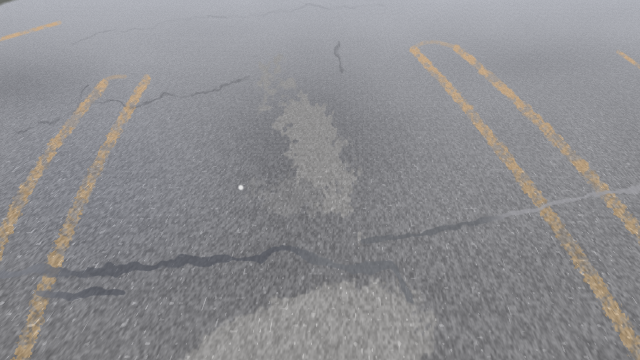
Reproduce this texture procedurally as a WebGL 1 fragment shader.

```glsl
precision highp float;
// Worn asphalt parking lot seen at a slant: a shaded road surface with stony grain,
// faded yellow bay lines drawn as Bezier strokes, jagged sealed cracks from warped
// strokes, and pale worn patches whose outlines are broken up by noise.
uniform vec2 u_resolution;

const float HEIGHT = 4.32; // canvas height in scene units, y runs downwards

float hash(vec2 p) {
  return fract(sin(dot(p, vec2(127.1, 311.7))) * 43758.5453);
}

float noise(vec2 p) {
  vec2 i = floor(p), f = fract(p);
  f = f * f * (3.0 - 2.0 * f);
  return mix(mix(hash(i), hash(i + vec2(1.0, 0.0)), f.x),
             mix(hash(i + vec2(0.0, 1.0)), hash(i + vec2(1.0, 1.0)), f.x), f.y);
}

float fbm(vec2 p) {
  float sum = 0.0, amp = 0.5;
  for (int i = 0; i < 4; i++) {
    sum += amp * noise(p);
    p = p * 2.03 + 17.3;
    amp *= 0.5;
  }
  return sum / 0.9375;
}

float segmentDistance(vec2 p, vec2 a, vec2 b) {
  vec2 d = b - a;
  return length(p - a - d * clamp(dot(p - a, d) / dot(d, d), 0.0, 1.0));
}

// Distance to a quadratic Bezier, approximated by short segments
float curveDistance(vec2 p, vec2 a, vec2 b, vec2 c) {
  float nearest = 100.0;
  vec2 last = a;
  for (int i = 1; i <= 10; i++) {
    float t = float(i) / 10.0;
    vec2 next = mix(mix(a, b, t), mix(b, c, t), t);
    nearest = min(nearest, segmentDistance(p, last, next));
    last = next;
  }
  return nearest;
}

float stroke(float d, float halfWidth, float soft) {
  return 1.0 - smoothstep(halfWidth - soft, halfWidth + soft, d);
}

float glow(vec2 p, vec2 center, vec2 radius) {
  vec2 d = (p - center) / radius;
  return exp(-dot(d, d));
}

float ellipse(vec2 p, vec2 center, vec2 radius) {
  return length((p - center) / radius) - 1.0;
}

vec3 roadShade(vec2 p) {
  vec3 col = mix(vec3(0.465, 0.463, 0.47), vec3(0.69, 0.70, 0.73), exp(-p.y * 0.55));
  col -= 0.085 * glow(p, vec2(3.7, 1.75), vec2(0.95, 1.0));
  col -= 0.03 * glow(p, vec2(3.3, 3.3), vec2(2.0, 0.6));
  col -= 0.06 * glow(p, vec2(0.2, 1.0), vec2(0.9, 0.3));
  col -= 0.035 * glow(p, vec2(6.4, 0.75), vec2(1.1, 0.25));
  col += vec3(-0.01, -0.005, 0.008) * glow(p, vec2(1.0, 2.3), vec2(1.6, 1.2));
  return col + 0.03 * (fbm(p * vec2(1.3, 2.6)) - 0.5);
}

float wornPatches(vec2 p) {
  float ragged = (fbm(p * 6.0) - 0.5) * 1.5 + (noise(p * vec2(26.0, 20.0)) - 0.5) * 0.7;
  float upper = ellipse(p - vec2((p.y - 1.75) * 0.42, 0.0), vec2(3.76, 1.75), vec2(0.36, 0.78));
  float tail = ellipse(p, vec2(3.7, 2.35), vec2(0.65, 0.28));
  float lower = ellipse(p + vec2((p.y - 4.4) * 0.7, 0.0), vec2(3.58, 4.6), vec2(1.5, 1.2));
  float top = 0.85 * (1.0 - smoothstep(-0.25, 0.1, upper + ragged));
  top = max(top, 0.4 * (1.0 - smoothstep(-0.3, 0.1, tail + ragged)));
  return max(top, 1.0 - smoothstep(-0.05, 0.05, lower + ragged * 0.16));
}

float bayLines(vec2 p, float soft) {
  float d = curveDistance(p, vec2(-0.1, 3.15), vec2(0.33, 2.02), vec2(1.25, 1.0));
  d = min(d, curveDistance(p, vec2(0.22, 4.45), vec2(0.77, 2.5), vec2(1.76, 0.95)));
  d = min(d, curveDistance(p, vec2(4.97, 0.6), vec2(6.46, 2.16), vec2(7.7, 4.3)));
  d = min(d, curveDistance(p, vec2(5.48, 0.58), vec2(6.69, 1.56), vec2(7.75, 2.9)));
  float frayed = d + (0.012 + 0.012 * p.y) * (noise(p * 19.0) + noise(p * 37.0) - 1.0);
  float lines = stroke(frayed, 0.036 + 0.015 * p.y, soft);
  float caps = curveDistance(p, vec2(4.97, 0.58), vec2(5.1, 0.43), vec2(5.5, 0.58));
  caps = min(caps, curveDistance(p, vec2(1.18, 1.03), vec2(1.3, 0.9), vec2(1.5, 0.92)));
  lines = max(lines, 0.5 * stroke(caps, 0.022, soft));
  float far = segmentDistance(p, vec2(-0.1, 0.5), vec2(0.72, 0.27));
  far = min(far, segmentDistance(p, vec2(7.42, 0.62), vec2(7.75, 0.85)));
  return max(lines, stroke(far, 0.022, soft));
}

void main() {
  vec2 p = vec2(gl_FragCoord.x, u_resolution.y - gl_FragCoord.y) * HEIGHT / u_resolution.y;
  float soft = 0.008 + 0.5 * HEIGHT / u_resolution.y;
  vec3 col = roadShade(p);
  float nearness = smoothstep(0.0, 3.5, p.y);

  // Worn patches
  col = mix(col, vec3(0.60, 0.595, 0.59), 0.85 * wornPatches(p));

  // Faded paint, scuffed by noise
  float scuff = smoothstep(0.32, 0.62, fbm(p * 9.0) * 0.7 + 0.3 * noise(p * 33.0));
  vec3 paint = mix(vec3(0.82, 0.68, 0.52), vec3(0.70, 0.60, 0.46), nearness);
  col = mix(col, paint, bayLines(p, soft) * (0.22 + 0.6 * scuff));

  // Sealed cracks
  vec2 q = p + 0.18 * (vec2(fbm(p * 4.5), fbm(p * 4.5 + 31.0)) - 0.5);
  float seam = curveDistance(q, vec2(-0.1, 3.24), vec2(1.8, 3.3), vec2(3.5, 2.98));
  seam = min(seam, curveDistance(q, vec2(3.5, 2.98), vec2(3.9, 3.25), vec2(4.7, 3.22)));
  seam = min(seam, curveDistance(q, vec2(4.7, 3.22), vec2(4.85, 3.3), vec2(4.95, 3.6)));
  seam = min(seam, segmentDistance(q, vec2(0.5, 3.56), vec2(1.5, 3.48)));
  float seamMask = stroke(seam, 0.012 + 0.055 * noise(p * 3.5), soft);
  vec3 tar = mix(vec3(0.48, 0.49, 0.52), vec3(0.35, 0.36, 0.39), smoothstep(0.2, 1.2, p.x));
  tar = mix(tar, vec3(0.43, 0.44, 0.46), smoothstep(3.3, 3.9, p.x));
  col = mix(col, tar, 0.85 * seamMask);
  float branch = curveDistance(q, vec2(4.4, 2.92), vec2(5.8, 2.62), vec2(7.75, 2.23));
  vec3 filler = mix(vec3(0.41, 0.42, 0.44), vec3(0.62, 0.62, 0.64), smoothstep(5.7, 6.2, p.x));
  float branchMask = stroke(branch, 0.012 + 0.035 * noise(p * 5.0), soft);
  col = mix(col, filler, 0.8 * branchMask);
  float fine = curveDistance(q, vec2(0.2, 1.63), vec2(1.0, 1.15), vec2(1.7, 1.25));
  fine = min(fine, curveDistance(q, vec2(1.7, 1.25), vec2(2.3, 1.12), vec2(3.0, 0.95)));
  fine = min(fine, segmentDistance(q, vec2(0.8, 1.35), vec2(1.07, 1.03)));
  fine = min(fine, segmentDistance(q, vec2(4.05, 0.5), vec2(4.12, 0.85)));
  float gaps = smoothstep(0.25, 0.55, noise(p * 5.0 + 7.0));
  col -= 0.085 * stroke(fine, 0.012, soft) * (0.35 + 0.65 * gaps);
  float distant = curveDistance(q, vec2(0.9, 0.5), vec2(2.5, 0.1), vec2(4.6, 0.05));
  col -= 0.04 * stroke(distant, 0.012, soft) * (0.3 + 0.7 * gaps);

  // Stony grain on the foreshortened ground, smoother over the sealant
  float w = 1.0 / (p.y + 1.5);
  vec2 ground = vec2((p.x + 0.3 * p.y - 3.84) * w, 3.0 * w) * 185.0;
  float grain = noise(ground) + 0.5 * noise(ground * 1.7 + 9.0) - 0.75;
  float cover = 1.0 - 0.65 * max(seamMask, branchMask);
  col += grain * cover * mix(0.035, 0.135, nearness);
  float pebble = smoothstep(0.82, 0.97, noise(ground * 0.75 + 53.0));
  col += 0.13 * pebble * nearness * cover;
  col = mix(col, vec3(0.9), stroke(length(p - vec2(2.89, 2.25)), 0.028, soft));

  // Dark verge in the far corner
  float verge = 1.0 - smoothstep(0.15, 0.32, p.x + 3.0 * p.y + 0.15 * fbm(p * 12.0));
  col = mix(col, vec3(0.35, 0.36, 0.33), 0.8 * verge);
  gl_FragColor = vec4(clamp(col, 0.0, 1.0), 1.0);
}
```
